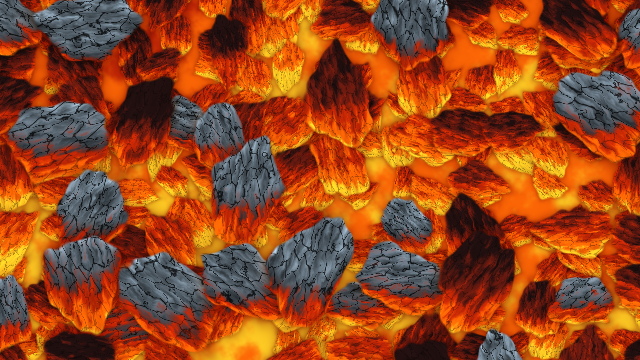
Give the GLSL for this texture, as a WebGL 1 fragment shader.

```glsl
precision highp float;
uniform vec2 u_resolution;

const vec3 CHAR = vec3(0.13, 0.06, 0.06);
const vec3 BROWN = vec3(0.41, 0.10, 0.06);
const vec3 RED = vec3(0.76, 0.15, 0.02);
const vec3 ORANGE = vec3(0.99, 0.40, 0.02);
const vec3 YELLOW = vec3(1.0, 0.80, 0.14);
const vec3 ASH = vec3(0.34, 0.39, 0.43);

float hash(vec2 p) {
  vec3 q = fract(p.xyx * 0.1031);
  q += dot(q, q.yzx + 33.33);
  return fract((q.x + q.y) * q.z);
}

float noise(vec2 p) {
  vec2 i = floor(p), f = fract(p);
  f = f * f * (3.0 - 2.0 * f);
  return mix(mix(hash(i), hash(i + vec2(1, 0)), f.x),
             mix(hash(i + vec2(0, 1)), hash(i + vec2(1, 1)), f.x), f.y);
}

float fbm(vec2 p) {
  float sum = 0.0, amp = 0.53;
  for (int i = 0; i < 4; i++) {
    sum += amp * noise(p);
    p = mat2(1.6, 1.2, -1.2, 1.6) * p + 5.7;
    amp *= 0.5;
  }
  return sum;
}

// Zero on the borders between irregular cells
float crackle(vec2 p) {
  vec2 base = floor(p);
  float near = 9.0, second = 9.0;
  for (int j = -1; j <= 1; j++) {
    for (int i = -1; i <= 1; i++) {
      vec2 c = base + vec2(i, j);
      float d = length(c + vec2(hash(c), hash(c + 17.0)) - p);
      second = min(second, max(near, d));
      near = min(near, d);
    }
  }
  return second - near;
}

vec3 ember(float heat) {
  vec3 c = mix(CHAR, BROWN, smoothstep(0.05, 0.30, heat));
  c = mix(c, RED, smoothstep(0.30, 0.52, heat));
  c = mix(c, ORANGE, smoothstep(0.52, 0.76, heat));
  return mix(c, YELLOW, smoothstep(0.82, 1.08, heat));
}

// Rounded irregular hexagon: outward normal in xy, distance in z
vec3 chunkShape(vec2 q, vec2 id) {
  float sum = 0.0;
  vec2 normal = vec2(0.0);
  for (int i = 0; i < 6; i++) {
    float k = float(i);
    float angle = (k + 0.75 * hash(id + k * 3.0)) * 1.0472;
    vec2 dir = vec2(cos(angle), sin(angle));
    float w = exp(14.0 * (dot(q, dir) - mix(0.68, 1.02, hash(id + k * 5.0 + 40.0))));
    sum += w;
    normal += w * dir;
  }
  return vec3(normal / sum, log(sum) / 14.0 + 0.14 * (noise(q * 4.0 + id) - 0.5));
}

// Surface of one coal: grain, cracks, hot underside and ashy top
vec3 coalSurface(vec2 q, vec2 id, float up, float facing, float depth, float temp, float ash) {
  float rough = fbm(q * 5.0 + id * 7.0);
  float grain = fbm(vec2(q.x * 2.5, q.y * 13.0 + rough * 3.0) + id * 3.0);
  float crack = smoothstep(0.0, 0.11, crackle(q * vec2(2.6, 4.2) + rough * 1.2 + id));
  float under = smoothstep(0.35, -0.85, up);
  float rim = exp(-depth * 7.0);
  float heat = temp + 0.38 * under + 0.42 * rim * (0.5 - 0.5 * facing)
             + 0.45 * (rough - 0.5) + 0.40 * (grain - 0.5) - 0.12 * rim * max(facing, 0.0);
  vec3 c = ember(heat) * mix(0.68, 1.0, crack) * (0.8 + 0.4 * grain);
  float light = (0.25 + 1.5 * grain * rough + 0.35 * grain) * (1.0 + 0.5 * rim * facing);
  vec3 dusty = ASH * 1.25 * light * mix(0.22, 1.0, crack);
  return mix(c, dusty, ash * smoothstep(0.5, 0.2, heat));
}

// Jittered pile of coals; lower rows overlap the upper ones
vec3 coalLayer(vec3 col, vec2 p, float scale, float seed, float density,
               vec2 tempRange, float ashShare, float field) {
  vec2 g = p * scale + seed;
  for (int j = 0; j < 3; j++) {
    for (int i = -1; i <= 1; i++) {
      vec2 id = floor(g) + vec2(i, 1 - j);
      if (hash(id + 91.0) > density) continue;
      vec2 jitter = vec2(hash(id + 11.0), hash(id + 23.0)) - 0.5;
      vec2 off = g - id - 0.5 - 0.55 * jitter;
      float angle = 6.2832 * hash(id + 31.0);
      float ca = cos(angle), sa = sin(angle);
      vec2 size = vec2(0.68, 0.48) * mix(0.75, 1.1, hash(id + 47.0));
      vec2 q = vec2(ca * off.x + sa * off.y, ca * off.y - sa * off.x) / size;
      if (dot(q, q) > 3.2) continue;
      vec3 shape = chunkShape(q, id);
      float d = shape.z;
      float facing = sa * shape.x + ca * shape.y;
      float shade = 0.75 * exp(-9.0 * max(d, 0.0));
      col *= mix(vec3(1.0), vec3(0.7, 0.45, 0.3), shade);
      float edge = 1.2 * scale / (size.y * u_resolution.y);
      float cover = smoothstep(edge, -edge, d);
      if (cover <= 0.0) continue;
      float temp = mix(tempRange.x, tempRange.y, hash(id + 59.0)) + field;
      float ash = step(hash(id + 67.0), ashShare);
      vec3 coal = coalSurface(q, id, off.y / size.y, facing, max(-d, 0.0), temp - 0.08 * ash, ash);
      col = mix(col, coal, cover);
    }
  }
  return col;
}

void main() {
  vec2 p = gl_FragCoord.xy / u_resolution.y;
  float field = 0.75 * (fbm(p * 2.3 + 3.0) - 0.5) - 0.10 * smoothstep(0.75, 1.0, p.y);

  // Glowing bed, then small, medium and large coals
  vec3 col = ember(0.92 + field + 0.5 * (fbm(p * 16.0) - 0.5));
  col = coalLayer(col, p, 9.5, 13.0, 0.85, vec2(0.42, 0.75), 0.0, field);
  col = coalLayer(col, p, 6.2, 37.4, 0.72, vec2(0.12, 0.52), 0.12, field);
  col = coalLayer(col, p, 4.2, 71.7, 0.70, vec2(-0.06, 0.26), 0.62, 0.6 * field);
  gl_FragColor = vec4(col, 1.0);
}
```
